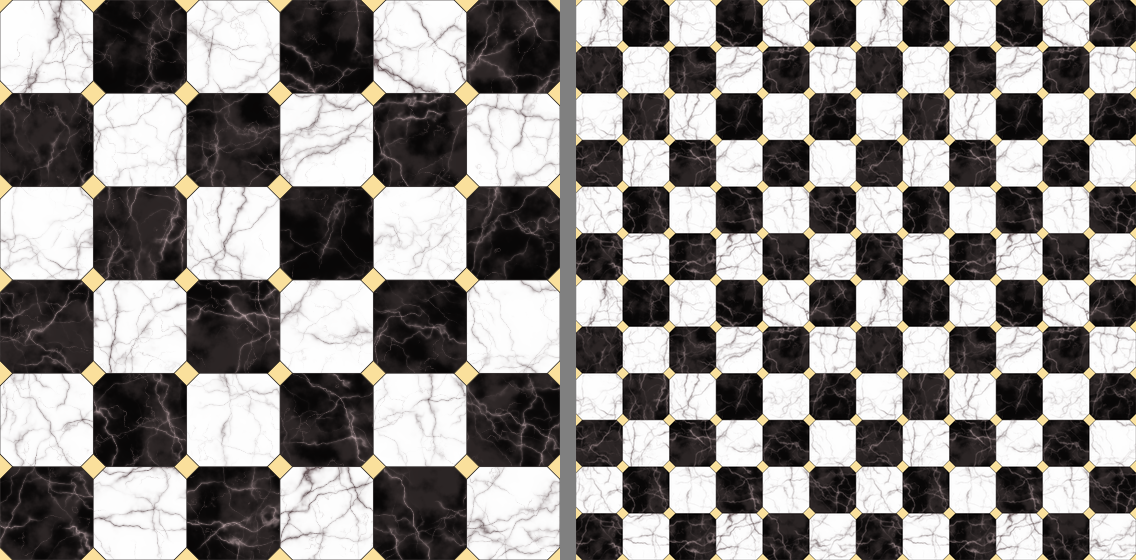
Left, the tile; right, the same tile 2 across and 2 down.
A WebGL 1 fragment shader for this pattern:

```glsl
precision highp float;
// Checkerboard of veined black and white marble octagons with small cream diamonds.
uniform vec2 u_resolution;

const float TILES = 6.0;

float hash(vec2 p) {
  vec3 q = fract(p.xyx * vec3(0.1031, 0.1030, 0.0973));
  q += dot(q, q.yzx + 33.33);
  return fract((q.x + q.y) * q.z);
}

float noise(vec2 p) {
  vec2 i = floor(p), f = fract(p);
  f = f * f * (3.0 - 2.0 * f);
  return mix(mix(hash(i), hash(i + vec2(1.0, 0.0)), f.x),
             mix(hash(i + vec2(0.0, 1.0)), hash(i + 1.0), f.x), f.y);
}

float fbm(vec2 p) {
  float sum = 0.0, amp = 0.516;
  for (int i = 0; i < 5; i++) {
    sum += amp * noise(p);
    p = mat2(1.6, 1.2, -1.2, 1.6) * p + 17.3;
    amp *= 0.5;
  }
  return sum;
}

// Jagged cracks across one slab: x = sharp core, y = soft halo, z = facet tone.
vec3 cracks(vec2 p, vec2 seed, float density) {
  vec3 result = vec3(0.0);
  for (int i = 0; i < 10; i++) {
    vec2 s = seed + float(i) * vec2(7.31, 3.77);
    float angle = 6.2832 * hash(s);
    vec2 normal = vec2(cos(angle), sin(angle));
    vec2 anchor = vec2(hash(s + 11.7), hash(s + 23.1));
    float d = dot(p - anchor, normal) + 0.5 * (fbm(p * 2.5 + s) - 0.5);
    float rank = hash(s + 41.9);
    float strength = density * mix(0.25, 1.0, rank * rank)
                   * smoothstep(0.15, 0.7, noise(p * 4.0 + s));
    float width = mix(0.006, 0.013, rank) * mix(0.6, 1.4, noise(p * 14.0 + s));
    result.x += strength * exp(-abs(d) / width);
    result.y += strength * exp(-abs(d) / 0.04);
    result.z += (rank - 0.5) * smoothstep(-0.015, 0.015, d);
  }
  return result;
}

// Hairline web along the mid contours of turbulent noise.
float hairlines(vec2 p, vec2 seed) {
  float web = exp(-abs(fbm(p * 3.5 + seed) - 0.5) / 0.008);
  return web * smoothstep(0.35, 0.7, noise(p * 5.0 + seed + 9.0));
}

vec3 whiteMarble(vec2 p, vec2 seed, float density) {
  vec3 vein = cracks(p, seed, density);
  float fleck = smoothstep(0.56, 0.72, fbm(p * 9.0 + seed)) * min(vein.y, 1.0);
  vec3 color = vec3(0.995);
  color = mix(color, vec3(0.76, 0.73, 0.73), min(0.22 * vein.y + 0.4 * fleck, 0.6));
  color = mix(color, vec3(0.70, 0.66, 0.66), 0.4 * density * hairlines(p, seed));
  return mix(color, vec3(0.36, 0.29, 0.30), min(0.95 * vein.x, 0.9));
}

vec3 blackMarble(vec2 p, vec2 seed, float density) {
  vec3 vein = cracks(p, seed, density);
  float cloud = fbm(p * 4.0 + seed + 5.0) + 0.12 * vein.z;
  vec3 color = mix(vec3(0.03, 0.025, 0.025), vec3(0.17, 0.145, 0.145),
                   smoothstep(0.32, 0.75, cloud));
  color = mix(color, vec3(0.42, 0.36, 0.36), min(0.24 * vein.y, 0.5));
  color = mix(color, vec3(0.42, 0.36, 0.36), 0.5 * hairlines(p, seed));
  return mix(color, vec3(0.74, 0.65, 0.66), min(0.8 * vein.x, 0.9));
}

void main() {
  vec2 grid = gl_FragCoord.xy / u_resolution * TILES;
  float pixel = TILES / min(u_resolution.x, u_resolution.y);
  vec2 cell = mod(floor(grid), TILES);
  vec2 p = fract(grid);

  // Each slab gets its own veins and its own amount of veining.
  vec2 seed = 60.0 * vec2(hash(cell + 3.1), hash(cell + 71.7)) + 5.0;
  float density = mix(0.5, 1.0, hash(cell + 19.3));
  vec3 color;
  if (mod(cell.x + cell.y, 2.0) < 0.5) {
    color = blackMarble(p, seed, mix(0.7, 1.0, density));
  } else {
    color = whiteMarble(p, seed, density);
  }

  // Thin joints between slabs, then the outlined diamonds on every corner.
  vec2 border = 0.5 - abs(p - 0.5);
  float joint = min(border.x, border.y);
  float diamond = (border.x + border.y - 0.135) * 0.7071;
  color = mix(color, vec3(0.25, 0.23, 0.23), clamp((0.004 - joint) / pixel + 0.5, 0.0, 1.0));
  color = mix(color, vec3(0.98, 0.88, 0.61), clamp(0.5 - diamond / pixel, 0.0, 1.0));
  float outline = clamp((0.004 - abs(diamond)) / pixel + 0.5, 0.0, 1.0);
  color = mix(color, vec3(0.15, 0.13, 0.12), outline);

  gl_FragColor = vec4(color, 1.0);
}
```
